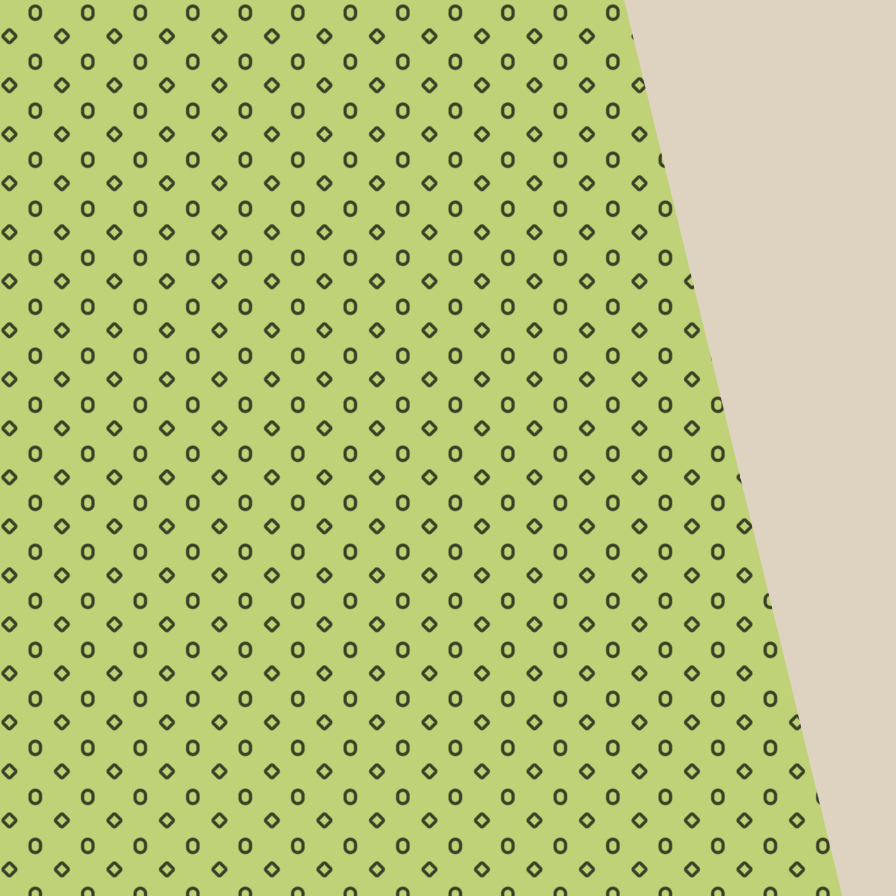
This pattern is drawn by a Shadertoy shader. Its source:

```glsl
// Green cloth dotted with alternating rows of small oval and diamond rings,
// cut along a slanted edge that bares a plain beige ground on the right.
// Each ring is a distance function repeated on a lattice with mod.

const vec3 CLOTH  = vec3(0.753, 0.824, 0.468);
const vec3 INK    = vec3(0.225, 0.250, 0.145);
const vec3 GROUND = vec3(0.872, 0.822, 0.755);

const vec2 PITCH          = vec2(0.0586, 0.0547);
const vec2 OVAL_CENTER    = vec2(0.0394, 0.0012);
const vec2 DIAMOND_CENTER = vec2(0.0105, 0.0297);
const float STROKE        = 0.0036;

// Position relative to the nearest lattice point
vec2 repeatAround(vec2 p, vec2 center, vec2 pitch) {
    return mod(p - center + 0.5 * pitch, pitch) - 0.5 * pitch;
}

// Upright oval: a circle stretched along a short vertical segment
float ovalDistance(vec2 p, float radius, float stretch) {
    p.y -= clamp(p.y, -stretch, stretch);
    return length(p) - radius;
}

// Square turned by 45 degrees, with rounded corners
float diamondDistance(vec2 p, float halfSide, float rounding) {
    vec2 q = abs(vec2(p.x + p.y, p.x - p.y) * 0.7071) - halfSide;
    return length(max(q, 0.0)) + min(max(q.x, q.y), 0.0) - rounding;
}

// Coverage of the area where the distance is negative
float fill(float d, float softness) {
    return 1.0 - smoothstep(-softness, softness, d);
}

// Coverage of an outline centred on the zero distance
float outline(float d, float width, float softness) {
    return fill(abs(d) - 0.5 * width, softness);
}

// Signed distance to the line through a and b, positive on its right side
float edgeDistance(vec2 p, vec2 a, vec2 b) {
    vec2 along = normalize(b - a);
    return dot(p - a, vec2(along.y, -along.x));
}

void mainImage(out vec4 fragColor, in vec2 fragCoord) {
    vec2 uv = fragCoord / iResolution.y;
    float pixel = 1.0 / iResolution.y;

    // Two interleaved lattices of rings
    vec2 ovalPos = repeatAround(uv, OVAL_CENTER, PITCH);
    vec2 diamondPos = repeatAround(uv, DIAMOND_CENTER, PITCH);
    float oval = ovalDistance(ovalPos, 0.0058, 0.0016);
    float diamond = diamondDistance(diamondPos, 0.0036, 0.0020);
    float ink = max(outline(oval, STROKE, pixel), outline(diamond, STROKE, pixel));
    vec3 color = mix(CLOTH, INK, ink);

    // Slanted cut between cloth and bare ground
    float cut = edgeDistance(uv, vec2(0.940, 0.0), vec2(0.6965, 1.0));
    color = mix(GROUND, color, fill(cut, 0.7 * pixel));

    fragColor = vec4(color, 1.0);
}
```
